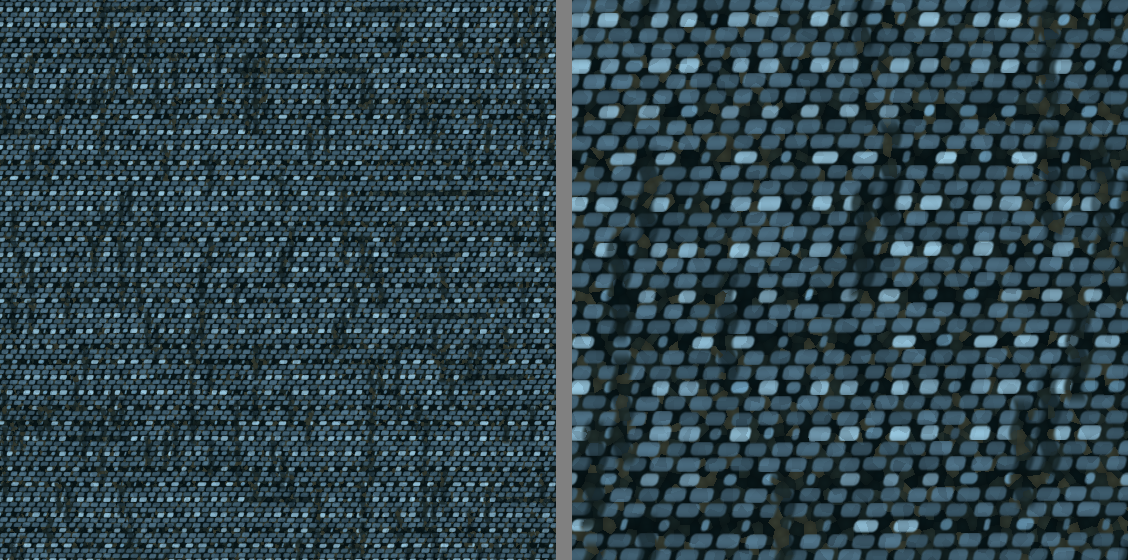
Left, the full canvas; right, a detail of the centre.
Write a Shadertoy shader that draws this texture.

```glsl
// Woven upholstery cloth: rounded blue stitches in staggered rows on a dark ground.
// Every third row carries pale stitches in a cycle of four kinds: two kinds have
// pairs with a gap, two are evenly spaced. Cellular noise grains the ground.

float hash(vec2 p) {
    vec3 q = fract(vec3(p.xyx) * 0.1031);
    q += dot(q, q.yzx + 33.33);
    return fract((q.x + q.y) * q.z);
}

// Cellular noise: x = distance to the nearest point, y = random value of its cell
vec2 cellular(vec2 p) {
    vec2 base = floor(p), nearest = vec2(9.0, 0.0);
    for (int j = -1; j <= 1; j++)
    for (int i = -1; i <= 1; i++) {
        vec2 id = base + vec2(i, j);
        vec2 point = id + vec2(hash(id), hash(id + 71.7));
        float d = length(p - point);
        if (d < nearest.x) nearest = vec2(d, hash(id + 19.3));
    }
    return nearest;
}

float roundBox(vec2 p, vec2 halfSize, float radius) {
    vec2 q = abs(p) - halfSize + radius;
    return length(max(q, 0.0)) + min(max(q.x, q.y), 0.0) - radius;
}

void mainImage(out vec4 fragColor, in vec2 fragCoord) {
    vec2 uv = fragCoord / iResolution.xy;

    // Thread coordinates: 62.1 stitches across, 109.7 rows counted downward
    vec2 thread = vec2(uv.x * 62.1, (1.0 - uv.y) * 109.7 + 1.64);
    thread.y += 0.05 * sin(uv.x * 17.0 + uv.y * 9.0);
    thread.x += 0.06 * sin(uv.y * 31.0 + uv.x * 13.0);
    float soft = 0.07 + 55.0 / iResolution.y;

    // Dark ground with olive and brown grain
    vec2 grain = cellular(thread * vec2(2.6, 1.4));
    vec3 ground = mix(vec3(0.02, 0.07, 0.08), vec3(0.16, 0.21, 0.19), grain.y * grain.y);
    ground = mix(ground, vec3(0.20, 0.21, 0.16), 0.7 * smoothstep(0.82, 0.88, grain.y));
    ground *= 1.1 - 0.3 * grain.x;

    // Row kind: the first row of each band of three is an accent row
    float row = floor(thread.y), band = floor(row / 3.0);
    float place = mod(row, 3.0);
    int kind = int(mod(band, 4.0));
    bool accent = place < 0.5;
    bool even = accent && (kind == 0 || kind == 3);

    // Stitch cell: even accent rows have two wide cells in place of three
    float x = thread.x + (place == 1.0 ? 0.0 : 0.5);
    float aspect = 1.77;
    if (even) {
        x = thread.x / 1.5 + (kind == 0 ? 0.43 : -0.19);
        aspect = 2.65;
    }
    vec2 id = vec2(floor(x), row);
    vec2 local = (vec2(fract(x), fract(thread.y)) - 0.5) * vec2(aspect, 1.0);
    float pick = hash(id), shade = hash(id + 37.1), size = hash(id + 83.9);

    // Plain blue stitch, leaning slightly
    vec2 halfSize = vec2(0.60 + 0.16 * size, 0.43 + 0.06 * shade);
    vec3 yarn = mix(vec3(0.19, 0.29, 0.345), vec3(0.28, 0.405, 0.48), shade);
    local += (vec2(size, pick) - 0.5) * vec2(0.12, 0.10);
    local.x += 0.25 * local.y;

    if (accent) {
        vec4 chance = vec4(0.55, 0.86, 0.80, 0.62);
        vec4 widths = vec4(0.74, 0.62, 0.62, 0.58);
        vec4 heights = vec4(0.40, 0.49, 0.49, 0.42);
        float cluster = 0.45 * (hash(vec2(floor(id.x / 6.0), band)) - 0.5);
        bool hidden = !even && mod(id.x, 3.0) > 1.5;
        if (pick < chance[kind] + cluster && !hidden) {
            // Pale stitch; the two of a pair lean toward the gap
            if (!even) local.x += mod(id.x, 3.0) < 0.5 ? 0.08 : -0.08;
            halfSize = vec2(widths[kind] + 0.22 * (size - 0.5), heights[kind]);
            yarn = mix(vec3(0.38, 0.52, 0.60), vec3(0.51, 0.67, 0.75), shade);
            if (kind == 3) yarn *= 0.9;
        } else {
            // Thin tick or half-hidden stitch between the accents
            halfSize = vec2(0.16 + 0.42 * size, 0.38);
            yarn *= 0.8 + 0.6 * pick;
        }
        // Worn stretches of the dense row sink into the ground
        float stretch = floor(id.x / 7.0 + hash(vec2(band, 9.0)));
        if (kind == 1 && hash(vec2(stretch, band + 51.0)) < 0.18) {
            yarn = mix(ground, yarn, 0.15);
        }
    }

    // Rounded stitch, lit across its height, with faint fibre variation
    float d = roundBox(local, halfSize, min(0.34, halfSize.x));
    yarn *= 1.08 - 0.9 * local.y * local.y;
    yarn *= 0.90 + 0.20 * grain.y;
    float cover = smoothstep(soft, -soft, d);

    // Broken vertical warps that show between the stitches
    float warpX = thread.x + 0.12 * sin(thread.y * 2.1);
    float column = floor(warpX);
    float run = thread.y / 8.0 + 5.0 * hash(vec2(column, 2.0));
    float shown = step(hash(vec2(column, floor(run)) + 13.0), 0.19);
    float ends = smoothstep(0.0, 0.12, fract(run)) * smoothstep(1.0, 0.88, fract(run));
    float warp = shown * ends * smoothstep(0.45, 0.24, abs(fract(warpX) - 0.5));
    cover *= 1.0 - warp * (0.40 + 0.6 * grain.y);

    fragColor = vec4(mix(ground, yarn, cover), 1.0);
}
```
